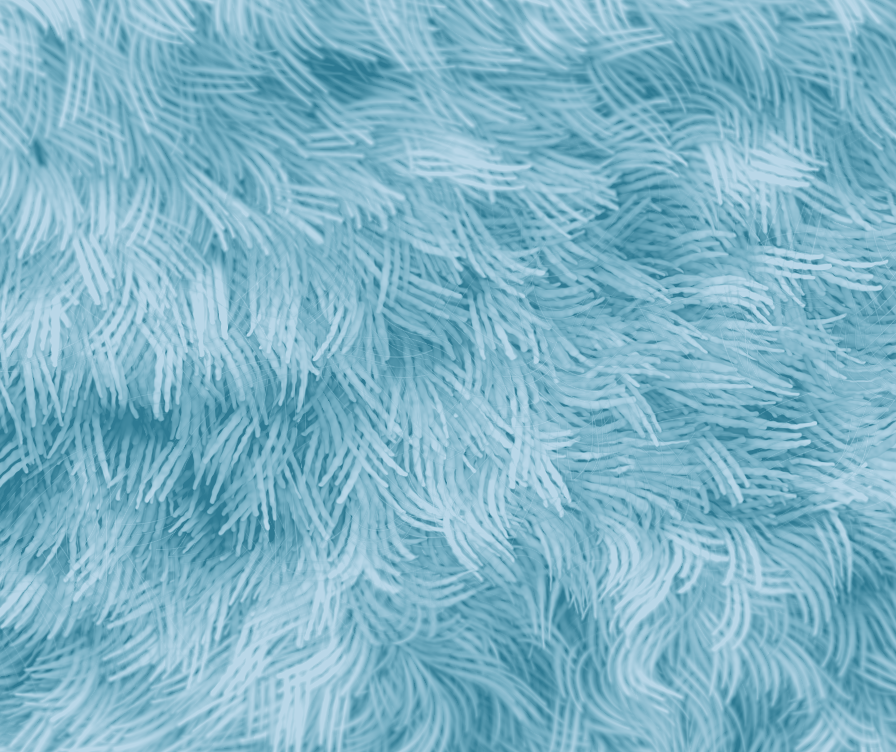
A WebGL 2 fragment shader for this texture:

```glsl
#version 300 es
precision highp float;
precision highp int;
// Soft pale-blue pile: layers of small tufts on jittered grids, each a few tapered
// strands combed along a noisy flow field, composited from deep to raised.
// Loose hairs lie on top; everything blurs away from a tilted band of focus.

uniform vec2 u_resolution;
out vec4 fragColor;

const vec3 DEEP = vec3(0.18, 0.48, 0.575);
const vec3 MID = vec3(0.455, 0.685, 0.765);
const vec3 LIGHT = vec3(0.725, 0.845, 0.91);

const int STRAND_LAYERS = 11;
const int HAIR_LAYERS = 3;
const float CELL = 0.08;            // grid pitch, in canvas heights
const float HALF_LENGTH = 0.064;    // longest strand, root to middle
const float STRAND_WIDTH = 0.0057;  // half width
const float STRAND_SPACING = 0.0135;
const float HAIR_WIDTH = 0.0007;
const float HAIR_SPACING = 0.013;
const float SHARP_BLUR = 0.0014;
const float SOFT_BLUR = 0.0068;
const float FUZZ = 0.0022;          // raggedness of the strand edges
const float BASE_TONE = 0.37;
const float RELIEF = 0.48;          // tone gained from deepest to top layer
const float HOLLOW = 0.85;          // tone swing of tufts and hollows
const float SHADOW = 0.14;

vec3 hash3(ivec3 cell) {
    uvec3 v = uvec3(cell) * 1664525u + 1013904223u;
    v.x += v.y * v.z; v.y += v.z * v.x; v.z += v.x * v.y;
    v ^= v >> 16u;
    v.x += v.y * v.z; v.y += v.z * v.x; v.z += v.x * v.y;
    return vec3(v >> 8u) / 16777216.0;
}

float noise(vec2 p, int seed) {
    ivec2 i = ivec2(floor(p));
    vec2 f = fract(p);
    f = f * f * (3.0 - 2.0 * f);
    float a = hash3(ivec3(i, seed)).x;
    float b = hash3(ivec3(i + ivec2(1, 0), seed)).x;
    float c = hash3(ivec3(i + ivec2(0, 1), seed)).x;
    float d = hash3(ivec3(i + ivec2(1, 1), seed)).x;
    return mix(mix(a, b, f.x), mix(c, d, f.x), f.y);
}

// Combing direction: hanging on the left, sweeping sideways on the right.
float flowAngle(vec2 p) {
    float sweep = smoothstep(0.0, 1.1, p.x + 0.6 * (p.y - 0.45));
    float unrest = mix(2.6, 1.5, smoothstep(0.1, 0.5, p.y));
    float hang = mix(-1.45, -0.3, sweep) - 0.3 * smoothstep(0.4, 0.1, p.y);
    return hang + (noise(p * 4.8, 901) - 0.5) * unrest;
}

// Height of the pile: low in hollows, high on tufts.
float pileHeight(vec2 p) {
    return 0.62 * noise(p * vec2(7.0, 9.0), 902) + 0.38 * noise(p * 2.6, 903);
}

void main() {
    vec2 p = gl_FragCoord.xy / u_resolution.y;
    float defocus = smoothstep(0.1, 0.5, abs(p.y - 0.38 - 0.13 * p.x));
    float blur = max(mix(SHARP_BLUR, SOFT_BLUR, defocus), 0.7 / u_resolution.y);
    float flow = flowAngle(p);
    float height = pileHeight(p);
    float fuzz = (noise(p * 170.0, 904) - 0.5) * (1.0 - defocus);
    float tone = 0.1 + 0.4 * height;

    for (int layer = 0; layer < STRAND_LAYERS + HAIR_LAYERS; layer++) {
        bool hair = layer >= STRAND_LAYERS;
        float depth = min(float(layer) / float(STRAND_LAYERS - 1), 1.0);
        float width = hair ? HAIR_WIDTH : STRAND_WIDTH;
        float spacing = hair ? HAIR_SPACING : STRAND_SPACING;
        float spread = hair ? 2.6 : 1.4;
        float bend = hair ? 0.04 : 0.02;
        float opacity = hair ? 0.5 * (1.0 - defocus) : 0.95;
        vec2 shift = fract(float(layer) * vec2(0.618, 0.382) + 0.1) + float(layer);
        ivec2 home = ivec2(floor(p / CELL + shift));

        // Neighbouring cells, lower rows first.
        for (int n = 0; n < 9; n++) {
            ivec2 id = home + ivec2(n % 3, n / 3) - 1;
            vec3 place = hash3(ivec3(id, layer));
            vec2 offset = p - (vec2(id) + place.xy - shift) * CELL;
            if (dot(offset, offset) > CELL * CELL) continue;
            vec3 vary = fract(place.yzx * 37.0);

            // Local frame: x runs from root to tip, y across the bent tuft.
            float angle = flow + (vary.x - 0.5) * spread;
            vec2 dir = vec2(cos(angle), sin(angle));
            vec2 q = vec2(dot(offset, dir), dot(offset, vec2(-dir.y, dir.x)));
            float along = q.x / HALF_LENGTH;
            q.y -= (vary.z - 0.5) * bend * (along * along - 0.4);

            // Split the tuft into three strands that splay or gather at the tips.
            float gap = spacing * (1.0 + mix(-0.3, 0.45, vary.y) * along);
            float strand = clamp(round(q.y / gap), -1.0, 1.0);
            float strandVary = fract(place.z * 7.3 + strand * 0.618);
            float across = q.y - strand * gap + (hair ? 0.0 : FUZZ * fuzz);
            float halfLength = HALF_LENGTH * mix(0.5, 1.0, strandVary);

            // Coverage with faded roots; raised strands are missing from hollows.
            float taper = 1.0 - 0.35 * smoothstep(0.1, 1.0, q.x / halfLength);
            float w = width * mix(0.6, 1.05, fract(strandVary * 5.7)) * taper;
            float dist = length(vec2(max(abs(q.x) - halfLength + w, 0.0), across));
            float present = smoothstep(-0.06, 0.06, height + 0.45 * place.z - 0.55 * depth);
            float fade = smoothstep(-0.95, -0.3, along) * present * opacity;
            float cover = (1.0 - smoothstep(w - blur, w + blur, dist)) * fade;
            float shadow = (1.0 - smoothstep(0.0, 2.4 * w + blur, dist)) * fade;

            // Strand shading: pale tip, rounded sides and fine fibres.
            float side = clamp(across / w, -1.0, 1.0);
            float shade = BASE_TONE + RELIEF * depth + HOLLOW * (height - 0.5);
            shade += 0.4 * (place.z - 0.5) + 0.22 * (strandVary - 0.5) * (1.0 - defocus);
            shade += 0.14 * along - 0.13 * side * side + 0.05 * side + 0.14 * fuzz;
            tone = mix(tone - SHADOW * shadow, shade, cover);
        }
    }

    vec3 colour = mix(DEEP, MID, clamp(tone * 2.0, 0.0, 1.0));
    colour = mix(colour, LIGHT, clamp(tone * 2.0 - 1.0, 0.0, 1.0));
    fragColor = vec4(colour, 1.0);
}
```
